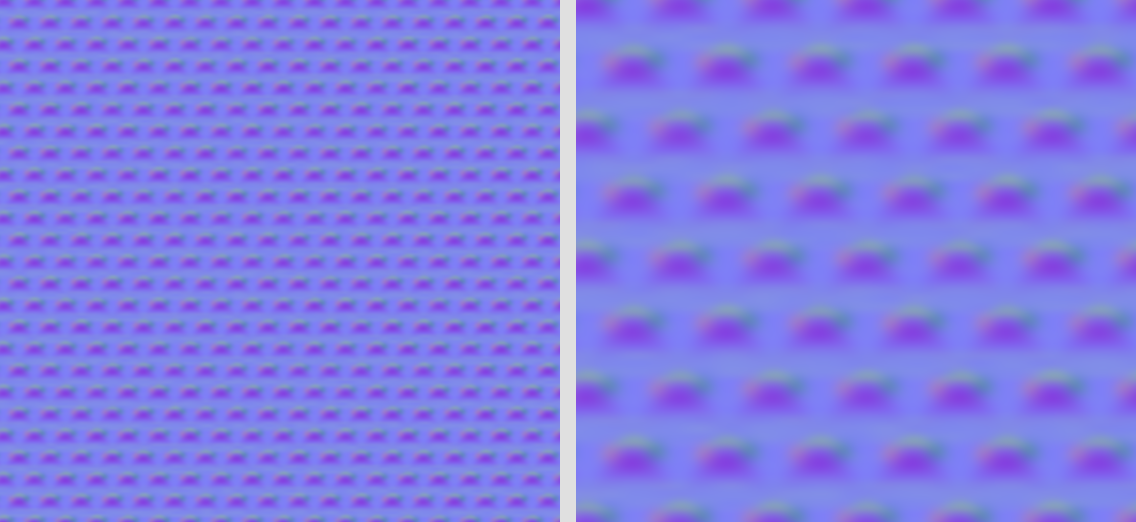
Left, the full canvas; right, a detail of the centre.
Write a WebGL 1 fragment shader that draws this texture map.

```glsl
precision highp float;
// A tangent-space normal map of staggered shallow dimples on a blue sheet.
// Each dimple is a sum of soft lobes: a violet core, a grey-green upper rim
// and tinted flanks. Pale bands and faint wrapped streaks run between rows.

uniform vec2 u_resolution;

const vec2 GRID = vec2(18.0, 24.0);         // dimples across, rows down (even)
const vec2 FIRST_CENTRE = vec2(0.61, 0.92); // in cells, from the lower left
const float ROW_HEIGHT = 0.70;              // row pitch over column pitch

const vec3 FLAT_COLOUR = vec3(0.495, 0.500, 0.970);
const vec3 BAND_COLOUR = vec3(0.500, 0.545, 0.920);

// Colour offsets of the lobes.
const vec3 CORE_TINT = vec3(0.020, -0.235, -0.085);
const vec3 RIM_TINT = vec3(0.020, 0.115, -0.170);
const vec3 LEFT_TINT = vec3(0.095, -0.015, -0.110);
const vec3 RIGHT_TINT = vec3(-0.110, 0.005, -0.150);

const float RIM_CURVE = 1.1;       // how far the rim bends down at its ends
const float DIMPLE_VARIATION = 0.10;
const vec2 STREAK_GRID = vec2(54.0, 168.0);
const float STREAK_STRENGTH = 0.045;

float hash(vec2 p) {
  vec3 q = fract(vec3(p.xyx) * 0.1031);
  q += dot(q, q.yzx + 33.33);
  return fract((q.x + q.y) * q.z);
}

// Value noise that wraps after a whole number of lattice cells.
float wrappedNoise(vec2 p, vec2 period) {
  vec2 cell = floor(p);
  vec2 f = fract(p);
  f = f * f * (3.0 - 2.0 * f);
  vec2 lo = mod(cell, period);
  vec2 hi = mod(cell + 1.0, period);
  return mix(mix(hash(lo), hash(vec2(hi.x, lo.y)), f.x),
             mix(hash(vec2(lo.x, hi.y)), hash(hi), f.x), f.y);
}

float lobe(vec2 p, vec2 centre, vec2 radius) {
  vec2 d = (p - centre) / radius;
  return exp(-dot(d, d));
}

// Colour offset of one dimple; p is in column pitches from its centre.
vec3 dimple(vec2 p) {
  vec2 bent = vec2(p.x, p.y + RIM_CURVE * p.x * p.x);
  vec3 tint = CORE_TINT * lobe(bent, vec2(0.0, -0.01), vec2(0.27, 0.165));
  tint += RIM_TINT * lobe(bent, vec2(0.02, 0.215), vec2(0.23, 0.085));
  tint += LEFT_TINT * lobe(p, vec2(-0.24, 0.09), vec2(0.13, 0.12));
  tint += RIGHT_TINT * lobe(p, vec2(0.25, 0.11), vec2(0.14, 0.12));
  return tint;
}

// Sum of the dimples near a point, so that soft edges overlap smoothly.
vec3 dimpleField(vec2 g) {
  vec3 sum = vec3(0.0);
  float nearRow = floor(g.y + 0.5);
  for (int j = -1; j <= 1; j++) {
    float row = nearRow + float(j);
    float x = g.x - 0.5 * mod(row, 2.0);
    float nearColumn = floor(x + 0.5);
    for (int i = -1; i <= 1; i++) {
      float column = nearColumn + float(i);
      vec2 p = vec2(x - column, (g.y - row) * ROW_HEIGHT);
      float variation = hash(mod(vec2(column, row), GRID) + 7.0) - 0.5;
      sum += dimple(p) * (1.0 + DIMPLE_VARIATION * variation);
    }
  }
  return sum;
}

void main() {
  vec2 uv = gl_FragCoord.xy / u_resolution;
  vec2 g = uv * GRID - FIRST_CENTRE;

  // Pale band halfway between rows.
  float band = 0.5 - 0.5 * cos(6.2831853 * g.y);
  band = smoothstep(0.25, 1.0, band);
  vec3 colour = mix(FLAT_COLOUR, BAND_COLOUR, band);

  colour += dimpleField(g);

  // Fine horizontal streaks, strongest along the bands.
  float streak = wrappedNoise(uv * STREAK_GRID, STREAK_GRID) - 0.5;
  colour += vec3(0.4, 0.7, -0.6) * streak * STREAK_STRENGTH * (0.3 + 0.7 * band);

  gl_FragColor = vec4(clamp(colour, 0.0, 1.0), 1.0);
}
```
